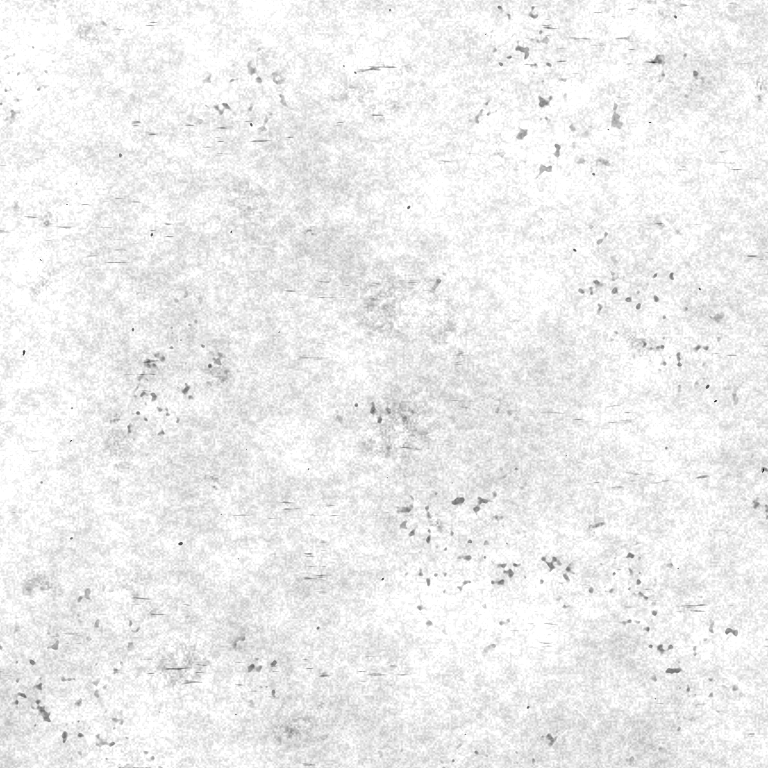
Write a WebGL 2 fragment shader that draws this texture.

```glsl
#version 300 es
precision highp float;

uniform vec2 u_resolution;
out vec4 outColor;

// Integer hash: three random values per cell and seed
vec3 hash3(vec2 cell, int seed) {
  uvec3 v = uvec3(ivec3(ivec2(cell), seed)) * 1664525u + 1013904223u;
  v.x += v.y * v.z; v.y += v.z * v.x; v.z += v.x * v.y;
  v ^= v >> 16u;
  v.x += v.y * v.z; v.y += v.z * v.x; v.z += v.x * v.y;
  return vec3(v >> 8u) / 16777216.0;
}

float valueNoise(vec2 p, int seed) {
  vec2 i = floor(p), f = fract(p);
  vec2 w = f * f * (3.0 - 2.0 * f);
  float low = mix(hash3(i, seed).x, hash3(i + vec2(1, 0), seed).x, w.x);
  float high = mix(hash3(i + vec2(0, 1), seed).x, hash3(i + vec2(1, 1), seed).x, w.x);
  return mix(low, high, w.y);
}

float fbm(vec2 p, int octaves, int seed) {
  float sum = 0.0, total = 0.0, amp = 0.5;
  for (int i = 0; i < octaves; i++) {
    sum += amp * valueNoise(p, seed + i);
    total += amp;
    amp *= 0.55;
    p = mat2(1.6, 1.2, -1.2, 1.6) * p + 7.3;
  }
  return sum / total;
}

vec2 rotate(vec2 p, float angle) {
  float c = cos(angle), s = sin(angle);
  return vec2(c * p.x + s * p.y, c * p.y - s * p.x);
}

// Scattered ovals; softness 0 is crisp, 1 fades from the centre
float spots(vec2 uv, float cells, float chance, vec2 radii, float softness, float pixel, int seed) {
  float cover = 0.0;
  vec2 home = floor(uv * cells);
  for (int y = -1; y <= 1; y++)
  for (int x = -1; x <= 1; x++) {
    vec2 cell = home + vec2(x, y);
    vec3 place = hash3(cell, seed), shape = hash3(cell, seed + 1);
    if (place.z > chance) continue;
    vec2 d = rotate(uv - (cell + place.xy) / cells, shape.x * 6.283);
    d.y *= 1.0 + shape.y;
    float radius = mix(radii.x, radii.y, shape.z * shape.z);
    float edge = max(radius * softness, pixel);
    cover = max(cover, (1.0 - smoothstep(radius - edge, radius + edge, length(d))) * (0.5 + 0.5 * shape.y));
  }
  return cover;
}

// Short, slightly bent hairs
float fibres(vec2 uv, float cells, float halfLength, float width, float pixel, int seed) {
  float cover = 0.0;
  vec2 home = floor(uv * cells);
  for (int y = -1; y <= 1; y++)
  for (int x = -1; x <= 1; x++) {
    vec2 cell = home + vec2(x, y);
    vec3 place = hash3(cell, seed), shape = hash3(cell, seed + 1);
    vec2 d = rotate(uv - (cell + place.xy) / cells, place.z * 6.283);
    d.y += (shape.x - 0.5) * d.x * d.x * 30.0;
    float reach = halfLength * (0.4 + 0.6 * shape.y);
    float dist = length(vec2(max(abs(d.x) - reach, 0.0), d.y));
    cover = max(cover, (1.0 - smoothstep(width - pixel, width + pixel, dist)) * shape.z);
  }
  return cover;
}

void main() {
  float pixel = 1.0 / u_resolution.y;
  vec2 uv = gl_FragCoord.xy * pixel;

  // Cloudy paper tone, cleaner toward the upper left
  float cloud = fbm(uv * 5.0, 5, 10) - 0.5;
  float patches = fbm(uv * vec2(20.0, 25.0), 4, 30) - 0.5;
  float fine = fbm(uv * vec2(85.0, 110.0), 3, 50) - 0.5;
  float grain = valueNoise(uv * 430.0, 70) - 0.5;
  float clean = smoothstep(0.75, 0.0, length(uv - vec2(0.08, 0.8)));
  float dark = 0.064 + 0.2 * cloud + 0.14 * patches - 0.025 * clean;
  dark += 0.18 * fine + 0.17 * grain;

  // Pale and grey hairs
  dark -= 0.07 * fibres(uv, 28.0, 0.018, 0.0006, pixel, 90);
  dark += 0.05 * fibres(uv + 0.37, 22.0, 0.016, 0.0005, pixel, 94);

  // Soft stains, broken up by the paper texture
  vec2 warped = uv + 0.03 * vec2(patches, fine);
  float texture1 = clamp(0.7 + 2.0 * fine + 0.8 * grain, 0.0, 1.6);
  float stain = spots(warped, 6.0, 0.45, vec2(0.02, 0.045), 0.9, pixel, 110);
  float blot = spots(warped, 8.0, 0.16, vec2(0.006, 0.011), 0.6, pixel, 120);
  dark += (0.13 * stain + 0.28 * blot) * texture1;

  // Ragged crumbs and horizontal scuffs in sparse zones
  float zone = smoothstep(0.56, 0.72, fbm(uv * 9.0, 3, 140));
  float crumbs = smoothstep(0.68, 0.86, fbm(uv * 95.0, 2, 150));
  float scuffZone = smoothstep(0.68, 0.84, valueNoise(uv * vec2(10.0, 24.0), 160));
  float scuff = smoothstep(0.72, 0.95, fbm(uv * vec2(45.0, 240.0), 2, 170));
  dark += 0.4 * zone * crumbs + 0.35 * scuffZone * scuff;

  // Crisp dark specks, tiny ones and a few larger
  float specks = spots(uv, 11.0, 0.3, vec2(0.0008, 0.0024), 0.35, pixel, 180);
  float flecks = spots(uv + 0.006 * fine, 5.0, 0.22, vec2(0.002, 0.0055), 0.3, pixel, 190);
  dark = max(dark, max(0.85 * specks, 0.95 * flecks));

  outColor = vec4(vec3(clamp(1.0 - dark, 0.0, 1.0)), 1.0);
}
```
